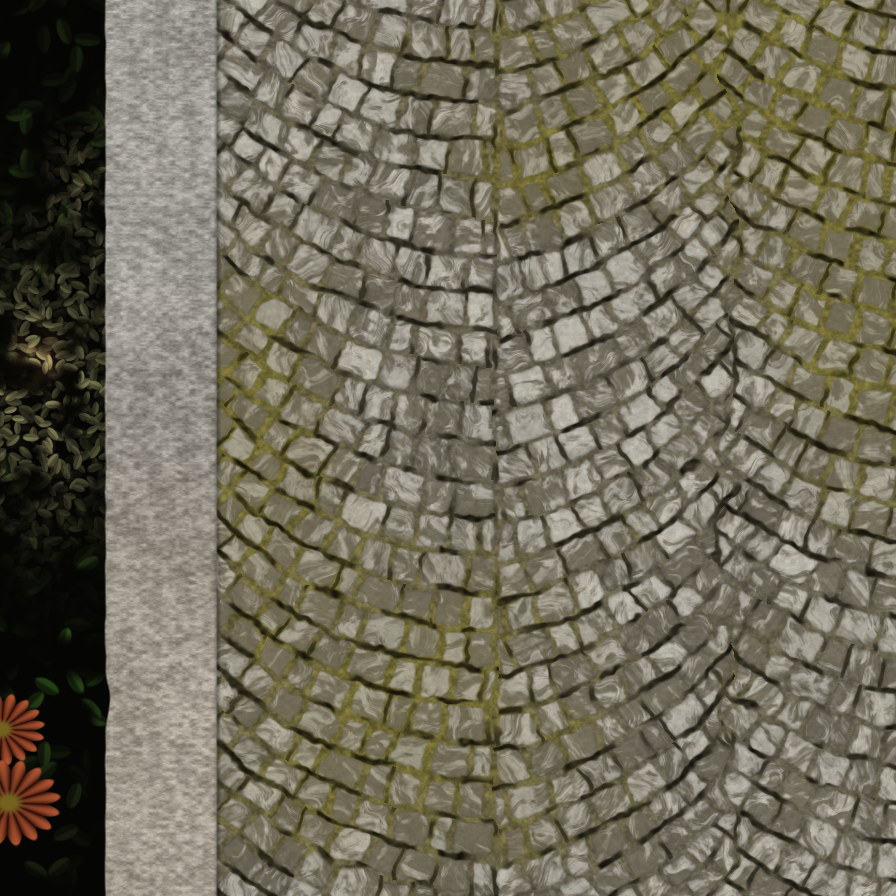
This texture is drawn by a three.js fragment shader. Its source:

```glsl
// Draws mossy stone setts laid in arcs beside a granite curb and a dark flower bed.
#define CURB_LEFT 0.117
#define CURB_RIGHT 0.242
#define SEAM 0.553
#define CUSP 0.815
#define ARC_RADIUS 0.46
#define ROW_HEIGHT 0.042
#define STONE_WIDTH 0.039
#define JOINT_WIDTH 0.0026
#define CORNER 0.008
#define SOFT 0.0016
varying vec2 vUv;

float hash(vec2 p) { return fract(sin(dot(p, vec2(127.1, 311.7))) * 43758.5453); }
float noise(vec2 p) {
  vec2 i = floor(p), f = fract(p);
  f = f * f * (3.0 - 2.0 * f);
  return mix(mix(hash(i), hash(i + vec2(1, 0)), f.x),
             mix(hash(i + vec2(0, 1)), hash(i + vec2(1, 1)), f.x), f.y);
}
float fbm(vec2 p) { return 0.53 * noise(p) + 0.3 * noise(p * 2.1 + 7.0) + 0.17 * noise(p * 4.3 + 19.0); }
vec2 rotate(vec2 p, float a) { return vec2(cos(a) * p.x + sin(a) * p.y, cos(a) * p.y - sin(a) * p.x); }
float blob(vec2 p, float x, float y, float w, float h) {
  vec2 q = (p - vec2(x, y)) / vec2(w, h);
  return exp(-dot(q, q));
}

// Brightest of the randomly turned leaves around a point
float leaves(vec2 p) {
  float best = 0.0;
  for (int j = -1; j <= 1; j++) for (int i = -1; i <= 1; i++) {
    vec2 cell = floor(p) + vec2(i, j);
    vec2 q = p - cell - vec2(hash(cell), hash(cell + 31.0));
    q = rotate(q, 6.283 * hash(cell + 57.0));
    float body = smoothstep(0.75, 0.5, length(q * vec2(1.0, 2.0)));
    best = max(best, body * (0.65 + 0.35 * smoothstep(-0.08, 0.08, q.y)) * hash(cell + 83.0));
  }
  return best;
}

vec3 flower(vec3 below, vec2 p, vec2 center, float radius) {
  vec2 q = (p - center) * vec2(1.0, 1.2);
  float r = length(q) / radius;
  float petal = abs(sin(atan(q.y, q.x) * 8.0 + 0.4));
  vec3 color = mix(vec3(0.16, 0.05, 0.02), vec3(0.74, 0.36, 0.21), petal * (0.35 + 0.6 * r));
  color = mix(vec3(0.45, 0.38, 0.12), color, smoothstep(0.12, 0.32, r));
  return mix(below, color, smoothstep(0.0, 0.08, 0.75 + 0.25 * petal - r));
}

vec3 flowerBed(vec2 p) {
  float broad = leaves(p * 40.0) * smoothstep(0.3, 0.6, noise(p * 26.0));
  float fresh = blob(p, 0.07, 0.26, 0.09, 0.10) + 0.5 * blob(p, 0.05, 0.85, 0.08, 0.10);
  vec3 color = vec3(0.02, 0.022, 0.012) + broad * broad * mix(vec3(0.07, 0.09, 0.04), vec3(0.18, 0.34, 0.10), fresh);
  float shrub = blob(p, 0.05, 0.57, 0.09, 0.13) + 0.6 * blob(p, 0.10, 0.78, 0.04, 0.07);
  shrub *= smoothstep(0.30, 0.56, fbm(p * 24.0));
  color += shrub * max(leaves(p * 85.0), leaves(p * 70.0 + 9.0)) * vec3(0.62, 0.60, 0.41);
  color += blob(p, 0.04, 0.60, 0.025, 0.03) * noise(p * 90.0) * vec3(0.20, 0.11, 0.07);
  return flower(flower(color, p, vec2(0.002, 0.186), 0.05), p, vec2(0.010, 0.104), 0.06);
}

vec3 curb(vec2 p) {
  float grain = fbm(p * vec2(130.0, 220.0)) - 0.5;
  vec3 color = mix(vec3(0.63, 0.60, 0.55), vec3(0.62, 0.605, 0.58), smoothstep(0.2, 0.7, p.y));
  color += 0.38 * grain + 0.14 * (fbm(p * 9.0) - 0.5) - 0.07 * blob(p, 0.18, 0.42, 0.2, 0.12);
  return color * mix(0.8, 1.0, smoothstep(0.0, 0.005, CURB_RIGHT - p.x));
}

// Boundary between two stones of a row, shifted at random
float boundary(float n, vec2 row) { return n + 0.42 * (hash(row * 3.7 + vec2(n, 5.0)) - 0.5); }

vec3 paving(vec2 p) {
  // Arc that owns this place
  vec2 w = p + 0.008 * (vec2(noise(p * 32.0), noise(p * 32.0 + 50.0)) - 0.5);
  w += 0.004 * (vec2(noise(p * 120.0), noise(p * 120.0 + 50.0)) - 0.5);
  float cusp = CUSP + 0.035 * (noise(vec2(p.y * 24.0, 3.0)) - 0.5);
  float side = step(SEAM, w.x) + step(cusp, w.x);
  float u = w.x - (side < 0.5 ? 0.56 : (side < 1.5 ? 0.46 : 1.095));
  // Row and stone inside the arc
  float sag = sqrt(ARC_RADIUS * ARC_RADIUS - u * u);
  float lift = w.y + sag + side * 0.019;
  float k = floor(lift / ROW_HEIGHT), up = lift - k * ROW_HEIGHT;
  vec2 row = vec2(k, side * 17.0);
  float angle = atan(u, sag - up + 0.5 * ROW_HEIGHT);
  float s = angle * ARC_RADIUS / STONE_WIDTH + 9.0 * hash(row), n = floor(s);
  if (s < boundary(n, row)) n -= 1.0;
  else if (s > boundary(n + 1.0, row)) n += 1.0;
  float across = min(s - boundary(n, row), boundary(n + 1.0, row) - s) * STONE_WIDTH;
  across = min(across, min(abs(w.x - SEAM), abs(w.x - cusp)));
  float along = min(up, ROW_HEIGHT - up) * cos(angle);
  float inset = CORNER - length(max(CORNER - vec2(across, along), 0.0));
  vec2 id = row + vec2(n * 1.37, n * 2.11);
  // Moss spread
  float moss = blob(p, 0.28, 0.53, 0.10, 0.19) + blob(p, 0.82, 0.93, 0.28, 0.15) + 0.7 * blob(p, 0.58, 0.81, 0.10, 0.06)
    + blob(p, 0.45, 0.19, 0.22, 0.19) + 0.9 * blob(p, 0.97, 0.63, 0.13, 0.25);
  moss = smoothstep(0.25, 1.0, moss * 0.75 + 0.6 * fbm(p * 17.0) - 0.05);
  // Cleft stone face with pale worn patches
  vec2 face = rotate(p, 6.283 * hash(id + 11.0));
  float cleft = fbm(face * vec2(60.0, 130.0) + id + 2.0 * noise(p * 60.0));
  float bright = 0.10 * blob(p, 0.68, 0.56, 0.2, 0.24) + 0.05 * blob(p, 0.34, 0.9, 0.14, 0.2) - 0.06 * moss;
  float worn = smoothstep(0.30, 0.74, cleft + 0.36 * (hash(id) - 0.5) + bright);
  vec3 stone = mix(vec3(0.445, 0.42, 0.36), vec3(0.73, 0.715, 0.67), worn);
  stone *= 0.95 + 0.12 * (hash(id + 23.0) - 0.5) + 0.25 * (fbm(p * 190.0) - 0.5);
  stone = mix(stone, vec3(0.48, 0.45, 0.30), 0.32 * moss) * mix(0.84, 1.0, smoothstep(0.002, 0.007, inset));
  // Joint filling and open, shaded gaps under the rows
  vec3 filling = mix(vec3(0.41, 0.385, 0.32), vec3(0.46, 0.43, 0.21), moss) * (0.60 + 0.7 * fbm(p * 160.0));
  float width = JOINT_WIDTH + 0.0015 * moss + 0.002 * (noise(p * 70.0) - 0.5);
  vec3 color = mix(filling, stone, smoothstep(width - SOFT, width + SOFT, inset));
  float open = smoothstep(0.42, 0.66, noise(p * 44.0 + 4.0)) * (0.5 + 0.5 * noise(p * 150.0));
  float gap = smoothstep(0.0046, 0.0012, along) * open;
  gap = max(gap, 0.6 * smoothstep(0.0034, 0.001, across) * smoothstep(0.5, 0.8, noise(p * 40.0 + 70.0)));
  color = mix(color, vec3(0.07, 0.065, 0.035), gap);
  return color * mix(0.65, 1.0, smoothstep(0.0, 0.006, p.x - CURB_RIGHT));
}

void main() {
  float edge = CURB_LEFT + 0.006 * blob(vUv, CURB_LEFT, 0.22, 0.02, 0.018) + 0.0015 * noise(vUv * 60.0);
  vec3 color = mix(flowerBed(vUv), curb(vUv), smoothstep(-SOFT, SOFT, vUv.x - edge));
  color = mix(color, paving(vUv), smoothstep(-SOFT, SOFT, vUv.x - CURB_RIGHT));
  gl_FragColor = vec4(clamp(color, 0.0, 1.0), 1.0);
}
```
